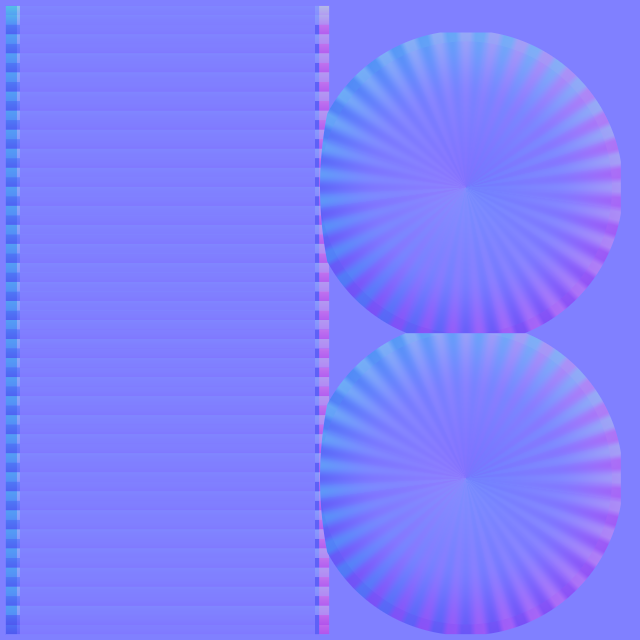
A WebGL 2 fragment shader for this texture map:

```glsl
#version 300 es
precision highp float;
// Tangent-space normal map of a ribbed cylinder: one unrolled wall panel
// and two dished, pleated end caps. Surface tilts are composed as vec2
// slopes, then encoded as a unit normal.

#define WALL_RIBS 33.0
#define CAP_PLEATS 34.0
#define CAP_RADIUS 0.2455
#define RIM_START 0.93
#define DISH_TILT 0.10
#define RIM_TILT 0.25
#define PLEAT_TILT 0.24
#define RIB_TILT 0.055
#define BEVEL_TILT 0.38
#define GRAIN_TILT 0.015

uniform vec2 u_resolution;
out vec4 fragColor;

const vec2 WALL_MIN = vec2(0.0091);
const vec2 WALL_MAX = vec2(0.5143, 0.9909);
const float CAP_SEAM = 0.4792;

float hash(float n) {
    n = fract(n * 0.1031);
    n *= n + 33.33;
    return fract(n * (n + n));
}

// Soft coverage of values above an edge, one pixel wide.
float above(float edge, float x, float px) {
    return clamp((x - edge) / px + 0.5, 0.0, 1.0);
}

float boxMask(vec2 p, vec2 lo, vec2 hi, float px) {
    vec2 d = min(p - lo, hi - p);
    return above(0.0, min(d.x, d.y), px);
}

vec2 wallTilt(vec2 p, float px) {
    float rib = (WALL_MAX.y - p.y) / (WALL_MAX.y - WALL_MIN.y) * WALL_RIBS;
    float phase = fract(rib);
    float fall = fract(phase * 2.0);
    float ribPx = px * WALL_RIBS;

    // Each rib has a lower face, then a raised face.
    float raised = clamp(-sin(6.28319 * rib) / (6.28319 * ribPx) + 0.5, 0.0, 1.0);
    float topCap = 1.0 - above(1.0, rib, ribPx);
    float endCap = above(WALL_RIBS - 1.0, rib, ribPx);
    raised = mix(max(raised, topCap), 0.0, endCap);

    // Nearly flat faces whose tilt gathers at the rib edges.
    float slope = mix(-fall * fall, (1.0 - fall) * (1.0 - fall), raised);
    float grain = hash(floor(rib * 2.0) + 7.0) - 0.5;
    vec2 tilt = vec2(0.0, RIB_TILT * slope + GRAIN_TILT * grain);

    // Bevels at both long sides.
    float faceY = mix(-0.06 - 0.16 * fall, 0.24 - 0.12 * fall, raised);
    faceY += 0.26 * topCap * (1.0 - phase) - 0.08 * endCap;
    vec2 leftBevel = vec2(-BEVEL_TILT + 0.04 * raised, faceY);
    vec2 leftLip = vec2(mix(-0.20, 0.08, raised), faceY + 0.08);
    vec2 rightBevel = vec2(mix(0.50 - 0.10 * fall, 0.40, raised), faceY - 0.04);
    vec2 rightLip = vec2(mix(-0.26, 0.06, raised), mix(-0.24, 0.22 - 0.12 * fall, raised));

    tilt = mix(leftLip, tilt, above(0.0312, p.x, px));
    tilt = mix(leftBevel, tilt, above(0.0265, p.x, px));
    tilt = mix(tilt, rightLip, above(0.4922, p.x, px));
    return mix(tilt, rightBevel, above(0.4987, p.x, px));
}

vec2 capTilt(vec2 d, float px) {
    float r = max(length(d), 1e-5);
    float t = r / CAP_RADIUS;
    float angle = atan(d.y, d.x);
    vec2 outward = d / r;
    vec2 around = vec2(-outward.y, outward.x);

    // Inward dish, turning into an outward rolled shoulder.
    float radial = mix(-DISH_TILT, 0.02, smoothstep(0.0, 0.7, t));
    radial += RIM_TILT * smoothstep(0.55, 1.0, t);

    // Soft pleats deepen toward the shoulder, then flatten on the rim.
    float wave = cos(angle * CAP_PLEATS);
    float rim = above(RIM_START, t, px / CAP_RADIUS);
    float depth = mix(0.02, PLEAT_TILT, t * t * t);
    float swirl = depth * mix(wave, 0.75 * clamp(wave * 1.6, -1.0, 1.0), rim);

    // Small changes from one pleat face to the next.
    float face = mod(floor(angle * CAP_PLEATS / 3.14159 + 0.5), CAP_PLEATS * 2.0);
    swirl += 2.0 * GRAIN_TILT * (hash(face + 3.0) - 0.5);
    radial += 0.05 * rim;
    return outward * radial + around * swirl;
}

float capMask(vec2 p, vec2 center, float bottom, float top, float px) {
    vec2 d = p - center;
    float inside = CAP_RADIUS - length(d);
    float bowedLeft = p.x - 0.5 - 0.845 * d.y * d.y;
    float sides = min(bowedLeft, 0.9701 - p.x);
    float ends = min(p.y - bottom, top - p.y);
    return above(0.0, min(inside, min(sides, ends)), px);
}

void main() {
    vec2 p = gl_FragCoord.xy / u_resolution;
    float px = 1.0 / min(u_resolution.x, u_resolution.y);
    vec2 upper = vec2(0.7279, 0.7070);
    vec2 lower = vec2(0.7279, 0.2526);

    vec2 tilt = wallTilt(p, px) * boxMask(p, WALL_MIN, WALL_MAX, px);
    tilt = mix(tilt, capTilt(p - upper, px), capMask(p, upper, CAP_SEAM, 0.9492, px));
    tilt = mix(tilt, capTilt(p - lower, px), capMask(p, lower, 0.0091, CAP_SEAM, px));

    // Encode the unit normal.
    float z = sqrt(max(0.0, 1.0 - dot(tilt, tilt)));
    fragColor = vec4(vec3(tilt, z) * 0.5 + 0.5, 1.0);
}
```
